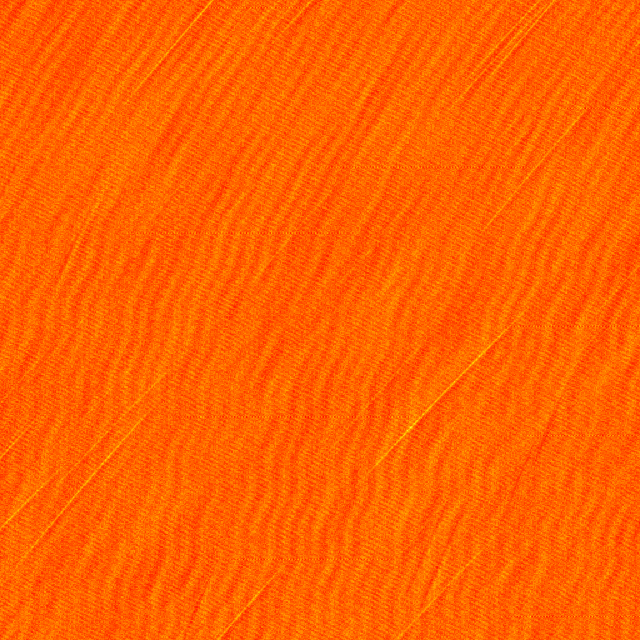
A three.js fragment shader for this texture:

```glsl
// Rippled orange heat-map surface: leaning wavy bands, a fine diagonal weave,
// pixel-fine grain, thin slanted scratches and faint dotted scan lines.
// All layers sum to one height, which sets the green channel under full red.

#define BASE_LEVEL 0.388
#define RIPPLE_PERIOD 0.0255
#define RIPPLE_GAIN 0.056
#define SLANT_GAIN 0.2
#define WEAVE_PERIOD 0.0068
#define WEAVE_GAIN 0.05
#define GRAIN_CELLS 512.0
#define GRAIN_GAIN 0.155
#define SCRATCH_COUNT 64
#define SCRATCH_GAIN 0.36
#define SCAN_COUNT 9
#define SCAN_GAIN 0.2

varying vec2 vUv;

const float TAU = 6.28319;

float hash(vec2 p) {
  return fract(sin(dot(p, vec2(127.1, 311.7))) * 43758.5453);
}

float noise(vec2 p) {
  vec2 cell = floor(p);
  vec2 f = fract(p);
  f = f * f * (3.0 - 2.0 * f);
  float low = mix(hash(cell), hash(cell + vec2(1.0, 0.0)), f.x);
  float high = mix(hash(cell + vec2(0.0, 1.0)), hash(cell + vec2(1.0, 1.0)), f.x);
  return mix(low, high, f.y);
}

// Sideways shift of the bands: steep below, leaning above, with a zigzag
float bandShift(vec2 p) {
  float rise = max(p.y - 0.4, 0.0);
  float lean = 0.24 * p.y + 0.4 * rise * rise;
  float phase = 3.0 * noise(p * vec2(2.0, 3.0));
  float zigzag = 0.0045 * sin(p.y * 55.0 + phase);
  return lean + zigzag * (1.0 - 0.65 * smoothstep(0.5, 0.75, p.y));
}

// Narrow bands that follow the shift and break up along their length
float ripples(vec2 p) {
  float x = p.x - bandShift(p);
  float wander = 3.0 * noise(vec2(x * 8.0, p.y * 6.0));
  float wave = sin(TAU * x / RIPPLE_PERIOD + wander);
  float strength = 0.3 + 1.1 * noise(vec2(x * 20.0 + 7.0, p.y * 12.0));
  float streaks = noise(vec2(x * 75.0, p.y * 10.0 + 3.0)) - 0.5;
  return wave * strength * 0.85 + streaks * 1.2;
}

// Soft streaks stretched along a fixed slant
float slantStreaks(vec2 p, float angle, float seed) {
  vec2 dir = vec2(cos(angle), sin(angle));
  float across = dot(p, vec2(dir.y, -dir.x));
  float along = dot(p, dir);
  return noise(vec2(across * 90.0 + seed, along * 5.0 + seed)) - 0.5;
}

// Short fine dashes falling to the right, bent by slow noise
float weave(vec2 p) {
  float across = dot(p, vec2(0.45, 0.89));
  float warp = 6.0 * noise(p * vec2(6.0, 8.0) + 20.0) + 2.5 * noise(p * 60.0);
  float strength = 0.3 + 1.4 * noise(p * vec2(80.0, 90.0) + 40.0);
  return strength * sin(TAU * across / WEAVE_PERIOD + warp);
}

float grain(vec2 p) {
  vec2 cell = floor(p * GRAIN_CELLS);
  return hash(cell) + hash(cell + 631.0) - 1.0;
}

// Long tapered scratches: mostly bright, every third dark and steeper
float scratches(vec2 p) {
  float sum = 0.0;
  for (int i = 0; i < SCRATCH_COUNT; i++) {
    float id = float(i);
    float dark = step(1.5, mod(id, 3.0));
    float chance = hash(vec2(id, 5.0));
    vec2 start = vec2(fract(id * 0.618 + 0.1) * 1.25 - 0.3, hash(vec2(id, 2.0)) * 1.2 - 0.2);
    float angle = mix(0.8, 1.1, dark) + 0.08 * hash(vec2(id, 3.0));
    float size = mix(0.14 + 0.34 * chance, 0.12 + 0.14 * chance, dark);
    vec2 dir = vec2(cos(angle), sin(angle));
    vec2 q = p - start;
    float along = dot(q, dir) / size;
    float bow = 0.008 * size * sin(TAU * 0.5 * clamp(along, 0.0, 1.0));
    float across = dot(q, vec2(dir.y, -dir.x)) + bow;
    float taper = smoothstep(0.0, 0.4, along) * (1.0 - smoothstep(0.7, 1.0, along));
    float width = mix(0.0016, 0.0028, dark);
    float core = across / width;
    float flank = (across - 0.006) / 0.004;
    float profile = exp(-core * core) * mix(1.0, -0.5, dark);
    profile -= exp(-flank * flank) * mix(0.28, -0.25, dark);
    sum += profile * taper * (0.2 + 0.75 * chance * chance * chance);
  }
  return sum;
}

// Short runs of alternating light and dark dots
float scanLines(vec2 p) {
  float sum = 0.0;
  for (int i = 0; i < SCAN_COUNT; i++) {
    float id = float(i);
    float height = (id + hash(vec2(id, 11.0))) / float(SCAN_COUNT);
    float center = hash(vec2(id, 12.0));
    float reach = 0.08 + 0.16 * hash(vec2(id, 13.0));
    float line = 1.0 - smoothstep(0.0004, 0.0014, abs(p.y - height));
    float run = 1.0 - smoothstep(reach * 0.7, reach, abs(p.x - center));
    sum += line * run * sin(TAU * p.x / 0.0046);
  }
  return sum;
}

void main() {
  float level = BASE_LEVEL + RIPPLE_GAIN * ripples(vUv);
  float slants = 0.5 * slantStreaks(vUv, 0.85, 5.0) + 0.6 * slantStreaks(vUv, 1.08, 31.0);
  level += SLANT_GAIN * slants * (0.3 + 0.7 * noise(vUv * 5.0 + 60.0));
  level += WEAVE_GAIN * weave(vUv) + GRAIN_GAIN * grain(vUv);
  level += SCRATCH_GAIN * scratches(vUv) + SCAN_GAIN * scanLines(vUv);
  float glow = 0.3 * smoothstep(0.75, 1.0, level);
  gl_FragColor = vec4(1.0, clamp(level, 0.05, 0.95), glow, 1.0);
}
```
